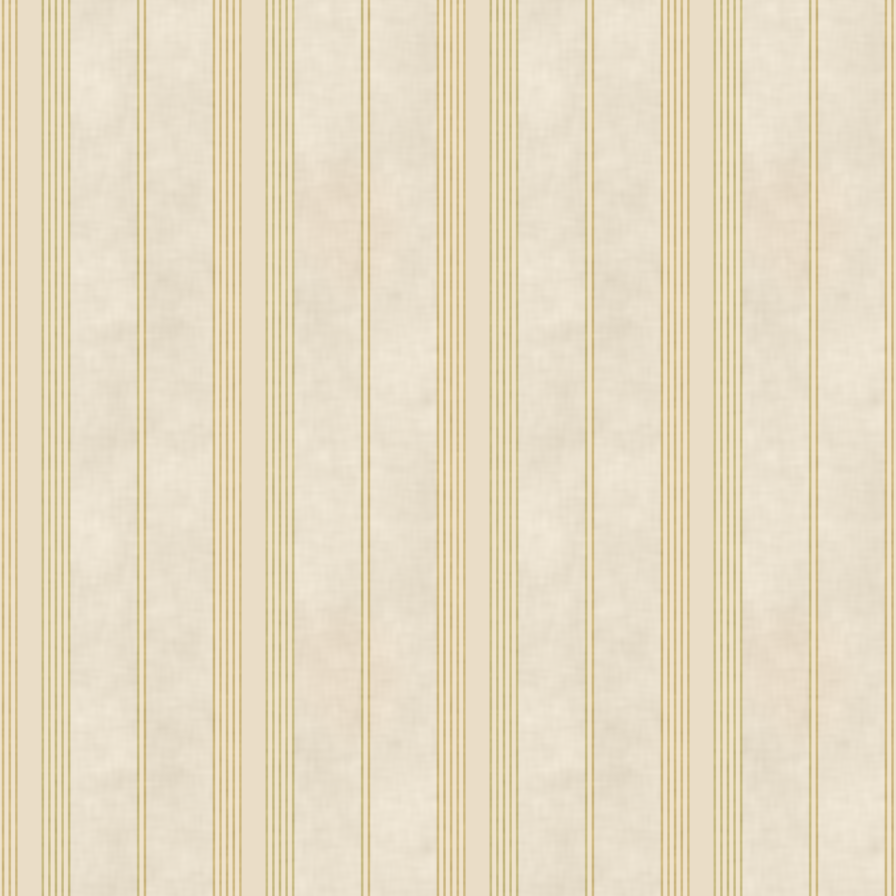
Write a WebGL 1 fragment shader that draws this pattern.

```glsl
precision highp float;

uniform vec2 u_resolution;

vec3 hash3(vec2 cell) {
  vec3 p = fract(cell.xyx * vec3(0.1031, 0.1030, 0.0973));
  p += dot(p, p.yxz + 33.33);
  return fract((p.xxy + p.yzz) * p.zyx);
}

// Cellular noise: one soft blot of random tone per cell, wrapping over the unit square
float blots(vec2 tile, vec2 cells) {
  vec2 p = tile * cells;
  vec2 base = floor(p);
  float tone = 0.0;
  for (int j = -1; j <= 1; j++) {
    for (int i = -1; i <= 1; i++) {
      vec2 cell = base + vec2(float(i), float(j));
      vec3 rnd = hash3(mod(cell, cells) + cells * 0.37);
      vec2 toBlot = p - cell - rnd.xy;
      float falloff = max(0.0, 1.0 - dot(toBlot, toBlot));
      tone += (rnd.z - 0.5) * falloff * falloff;
    }
  }
  return tone;
}

// Cloudy stain built from blots of shrinking size
float mottle(vec2 tile) {
  float sum = 0.0;
  float weight = 0.5;
  vec2 cells = vec2(6.0, 7.0);
  for (int octave = 0; octave < 4; octave++) {
    sum += weight * blots(tile, cells);
    cells *= 2.0;
    weight *= 0.72;
  }
  return sum;
}

// Short crossing threads of a linen cloth
float weave(vec2 tile) {
  return blots(tile, vec2(36.0, 128.0)) + blots(tile, vec2(128.0, 36.0));
}

// Distance to the nearest pinstripe: groups of five beside the band, a pair midway
float pinstripeDistance(float fromBand) {
  float index = clamp(floor((fromBand - 0.059) / 0.0295 + 0.5), 0.0, 4.0);
  float group = abs(fromBand - 0.059 - index * 0.0295);
  float pair = abs(fromBand - 0.485);
  return min(group, pair);
}

void main() {
  vec2 uv = gl_FragCoord.xy / u_resolution;
  float pixel = 4.0 / u_resolution.x;

  // Four mirrored stripe repeats across, centred on the plain band
  float x = fract(uv.x * 4.0 - 0.132 + 0.5) - 0.5;
  float fromBand = abs(x);

  // Linen texture repeats twice each way
  vec2 tile = fract(uv * 2.0);
  float stain = mottle(tile);
  float threads = weave(tile);
  float blush = smoothstep(0.1, 0.6, blots(tile, vec2(5.0, 4.0)));

  vec3 linen = vec3(0.912, 0.874, 0.802);
  linen += vec3(0.058, 0.062, 0.070) * stain + 0.016 * threads;
  linen += vec3(0.004, -0.008, -0.012) * blush;

  // Smooth band, paler gaps between pinstripes
  float gap = smoothstep(0.059 - pixel, 0.059 + pixel, fromBand);
  vec3 plain = mix(vec3(0.917, 0.866, 0.782), vec3(0.938, 0.886, 0.796), gap);
  plain += 0.004 * threads * gap;

  float panel = smoothstep(0.177 - pixel, 0.177 + pixel, fromBand)
              - smoothstep(0.485 - pixel, 0.485 + pixel, fromBand);
  vec3 color = mix(plain, linen, panel);

  // Gold pinstripes, warmer left of the band and faintly worn by the threads
  vec3 gold = mix(vec3(0.800, 0.720, 0.510), vec3(0.775, 0.728, 0.515), step(0.0, x));
  gold += 0.035 * threads;
  float edge = max(pixel, 0.006);
  float stripe = clamp((0.0055 - pinstripeDistance(fromBand)) / edge + 0.5, 0.0, 1.0);
  color = mix(color, gold, stripe);

  gl_FragColor = vec4(color, 1.0);
}
```
